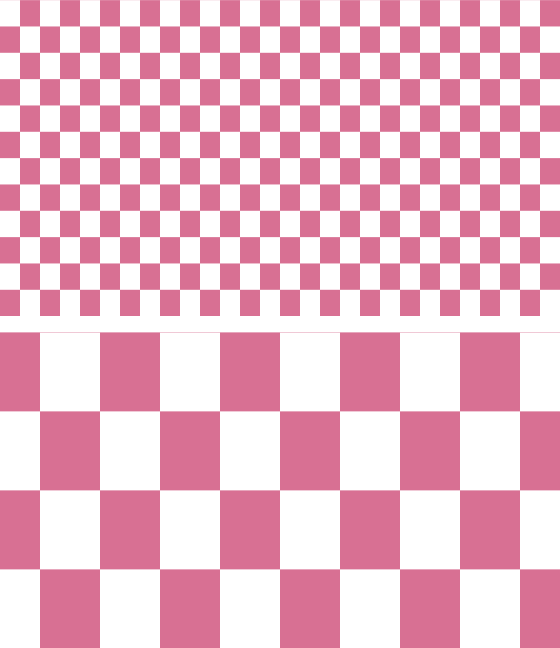
Top, the full canvas; bottom, a detail of the centre.
Write a Shadertoy shader that draws this pattern.

```glsl
// A two-colour checkerboard of upright cells, pink in the lower left corner.
// Each axis is a square wave of +1 and -1, box filtered over one pixel;
// their product picks the colour. Even cell counts make it tile.

const vec2 CELLS = vec2(28.0, 12.0);        // cells across and down, both even
const vec2 OFFSET = vec2(0.0, -0.0004);     // shift of the grid, in canvas sizes
const vec3 PINK = vec3(0.848, 0.440, 0.576);
const vec3 WHITE = vec3(1.0);

// Integral of a square wave that is +1 on [0,1) and -1 on [1,2)
vec2 squareIntegral(vec2 x) {
    return 1.0 - abs(mod(x, 2.0) - 1.0);
}

// Mean of the square wave over a window of the given width
vec2 filteredSquare(vec2 x, vec2 width) {
    return (squareIntegral(x + 0.5 * width) - squareIntegral(x - 0.5 * width)) / width;
}

void mainImage(out vec4 fragColor, in vec2 fragCoord) {
    vec2 uv = fragCoord / iResolution.xy;
    vec2 pixelWidth = CELLS / iResolution.xy;

    // Equal signs on both axes give pink, opposite signs white
    vec2 wave = filteredSquare((uv - OFFSET) * CELLS, pixelWidth);
    float pinkCover = 0.5 + 0.5 * wave.x * wave.y;

    fragColor = vec4(mix(WHITE, PINK, pinkCover), 1.0);
}
```
